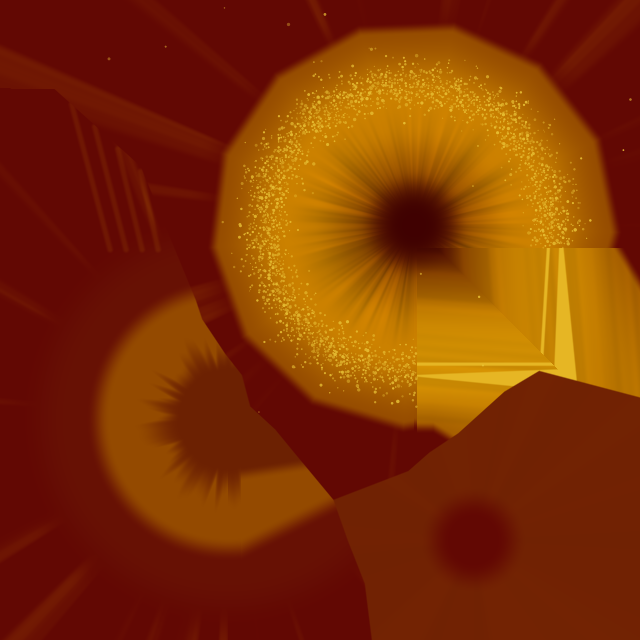
Reproduce this background procedurally as a WebGL 2 fragment shader.

```glsl
#version 300 es
precision highp float;
// Glowing amber rings with a sparkling rim, split into three deep red and brown cells.
uniform vec2 u_resolution;
out vec4 fragColor;

const float TAU = 6.2831853;
const vec2 BIG_CENTER = vec2(0.647, 0.648);
const vec2 SMALL_CENTER = vec2(0.357, 0.345);
const vec2 SPOT_CENTER = vec2(0.740, 0.156);
const float BIG_RADIUS = 0.322;
const float FACET_ANGLE = 0.4695;
const float FACET_PHASE = 1.3736;
const float SPARK_RADIUS = 0.225;
const float SPARK_SPREAD = 0.029;
const vec3 RED = vec3(0.385, 0.030, 0.012);
const vec3 HALO_RED = vec3(0.405, 0.066, 0.016);
const vec3 BROWN = vec3(0.445, 0.135, 0.010);
const vec3 CORE = vec3(0.250, 0.005, 0.005);
const vec3 BRONZE = vec3(0.580, 0.290, 0.000);
const vec3 AMBER = vec3(0.725, 0.455, 0.000);
const vec3 GOLD = vec3(0.820, 0.560, 0.010);
const vec3 YELLOW = vec3(0.900, 0.715, 0.140);

// Right border of the left cell, from bottom to top
const vec2 SIDE[14] = vec2[14](
  vec2(0.581, 0.0), vec2(0.570, 0.088), vec2(0.544, 0.154), vec2(0.521, 0.219),
  vec2(0.462, 0.290), vec2(0.430, 0.329), vec2(0.391, 0.365), vec2(0.378, 0.414),
  vec2(0.352, 0.447), vec2(0.316, 0.501), vec2(0.306, 0.531), vec2(0.22, 0.74),
  vec2(0.085, 0.861), vec2(-0.01, 0.862));
// Top border of the lower right cell, from left to right
const vec2 RIDGE[7] = vec2[7](
  vec2(0.521, 0.219), vec2(0.638, 0.264), vec2(0.671, 0.293), vec2(0.716, 0.323),
  vec2(0.788, 0.388), vec2(0.8425, 0.4205), vec2(1.0, 0.379));

float hash(vec2 p) {
  vec3 h = fract(p.xyx * 0.1031);
  h += dot(h, h.yzx + 33.33);
  return fract((h.x + h.y) * h.z);
}

float noise(float x, float seed) {
  float i = floor(x), f = fract(x);
  return mix(hash(vec2(i, seed)), hash(vec2(i + 1.0, seed)), f * f * (3.0 - 2.0 * f));
}

float sideX(float y) {
  float x = SIDE[0].x;
  for (int i = 0; i < 13; i++)
    x = mix(x, SIDE[i + 1].x, clamp((y - SIDE[i].y) / (SIDE[i + 1].y - SIDE[i].y), 0.0, 1.0));
  return x;
}

float ridgeY(float x) {
  float y = RIDGE[0].y;
  for (int i = 0; i < 6; i++)
    y = mix(y, RIDGE[i + 1].y, clamp((x - RIDGE[i].x) / (RIDGE[i + 1].x - RIDGE[i].x), 0.0, 1.0));
  return y;
}

float segment(vec2 p, vec2 a, vec2 b) {
  vec2 d = b - a;
  return length(p - a - d * clamp(dot(p - a, d) / dot(d, d), 0.0, 1.0));
}

// Angle with its seam pointing straight down
float turn(vec2 q) { return mod(atan(q.y, q.x) + TAU * 0.25, TAU) - TAU * 0.25; }

vec3 outerRays(float a, float r, float seed) {
  float ray = smoothstep(0.68, 1.0, noise(a * 16.0, seed)) * (0.5 + 0.5 * noise(a * 70.0, seed));
  return vec3(0.07, 0.08, 0.0) * ray * smoothstep(0.29, 0.36, r);
}

// Jittered dots, denser near the rim of the big ring
float sparks(vec2 q, float cell, float seed, float px) {
  vec2 base = floor(q / cell);
  float glow = 0.0;
  for (int j = -1; j <= 1; j++) for (int i = -1; i <= 1; i++) {
    vec2 id = base + vec2(i, j), key = id + 200.0 + seed;
    vec2 c = (id + vec2(hash(key + 17.0), hash(key + 41.0))) * cell;
    float a = turn(c), off = (length(c) - SPARK_RADIUS - 0.01 * cos(a - 3.6)) / SPARK_SPREAD;
    float keep = 0.65 * exp(-off * off) * (1.0 - step(0.004, c.x) * step(c.y, -0.035));
    float size = cell * mix(0.15, 0.42, hash(key + 73.0));
    float dotMask = 1.0 - smoothstep(size - px * 0.6, size + px * 0.6, length(q - c));
    glow = max(glow, dotMask * step(hash(key), keep) * mix(0.4, 1.0, hash(key + 97.0)));
  }
  return glow;
}

vec3 bigRing(vec2 p, float px) {
  vec2 q = p - BIG_CENTER;
  float r = length(q), a = turn(q), m = max(min(q.x, -q.y), 0.0);
  bool corner = q.x > 0.004 && q.y < -0.035;
  float facet = mod(a - FACET_PHASE, FACET_ANGLE) - FACET_ANGLE * 0.5;
  float d = corner ? max(q.x, -q.y) : r;
  float edge = corner ? d - 0.6 * max(m - 0.03, 0.0) : r * cos(facet) / cos(FACET_ANGLE * 0.5);
  vec3 col = mix(CORE, BRONZE * 0.9, smoothstep(0.01, 0.10, d));
  col = mix(col, AMBER, smoothstep(0.05, 0.16, d));
  col = mix(col, BRONZE, smoothstep(0.20, corner ? 0.42 : 0.325, edge));
  if (corner) {
    // Square corner: parallel bands and two bright wedges
    bool right = q.x > -q.y;
    col = mix(col, GOLD, smoothstep(0.09, 0.20, d) * (1.0 - smoothstep(0.23, 0.32, d)) * (right ? 0.6 : 1.0));
    col *= 0.95 + 0.1 * noise((d - 0.08 * m) * 110.0, 5.0);
    float wedge = abs(d - (right ? 0.229 : 0.235) - 0.03 * m) - 0.001 - 0.07 * m;
    float line = abs(d - (right ? 0.212 - 0.06 * m : 0.217)) - 0.0025;
    col = mix(col, YELLOW, 1.0 - smoothstep(-px, px, min(wedge, line)));
  } else {
    float ray = noise(a * 13.0, 2.0) * 0.6 + noise(a * 31.0, 8.0) * 0.4;
    float zone = smoothstep(0.03, 0.09, r) * (1.0 - smoothstep(0.13, 0.21, r));
    col += vec3(0.20, 0.11, 0.0) * (ray - 0.5) * zone;
    col += vec3(0.07, 0.05, 0.0) * exp(-pow((r - 0.2) / 0.05, 2.0));
  }
  col = mix(CORE, col, smoothstep(0.0, 0.085, r));
  vec3 back = RED + outerRays(a, r, 3.0);
  col = mix(col, back, smoothstep(BIG_RADIUS - 0.016, BIG_RADIUS + 0.004, edge));
  float spark = max(sparks(q, 0.0065, 0.0, px), sparks(q, 0.0045, 300.0, px));
  return mix(col, YELLOW + vec3(0.02, 0.06, 0.08), spark * 0.85);
}

vec3 smallRing(vec2 p) {
  vec2 q = p - SMALL_CENTER;
  float r = length(q), a = turn(q);
  bool tail = q.x > 0.02 && q.y < 0.0;
  float d = tail ? -q.y : r, slope = tail ? q.x - 0.02 : 0.0;
  float ray = noise(a * 14.0, 11.0) * (tail ? 0.0 : 1.0);
  float inner = smoothstep(0.075, 0.098 + 0.055 * ray, d + 0.15 * slope);
  float outer = 1.0 - smoothstep(0.185, 0.222, d + 0.5 * slope);
  vec3 back = mix(HALO_RED, RED, smoothstep(0.25, 0.33, r)) + outerRays(a, r, 7.0);
  for (int i = 0; i < 4; i++) {
    float k = float(i);
    float s = segment(p, vec2(0.112 + 0.036 * k, 0.837 - 0.035 * k), vec2(0.172 + 0.025 * k, 0.61));
    back += vec3(0.05, 0.06, 0.0) * (1.0 - smoothstep(0.001, 0.007, s));
  }
  return mix(back, mix(BROWN * 0.95, BRONZE, inner), outer);
}

vec3 darkSpot(vec2 p) {
  vec2 q = p - SPOT_CENTER;
  float shade = 0.985 + 0.03 * noise(turn(q) * 6.0, 13.0);
  return mix(RED, BROWN * shade, smoothstep(0.035, 0.085, length(q)));
}

void main() {
  float px = 1.0 / min(u_resolution.x, u_resolution.y);
  vec2 p = gl_FragCoord.xy / u_resolution;
  vec3 col = bigRing(p, px);
  col = mix(col, darkSpot(p), smoothstep(-px, px, ridgeY(p.x) - p.y));
  col = mix(col, smallRing(p), smoothstep(-px, px, sideX(p.y) - p.x));
  fragColor = vec4(clamp(col, 0.0, 1.0), 1.0);
}
```
